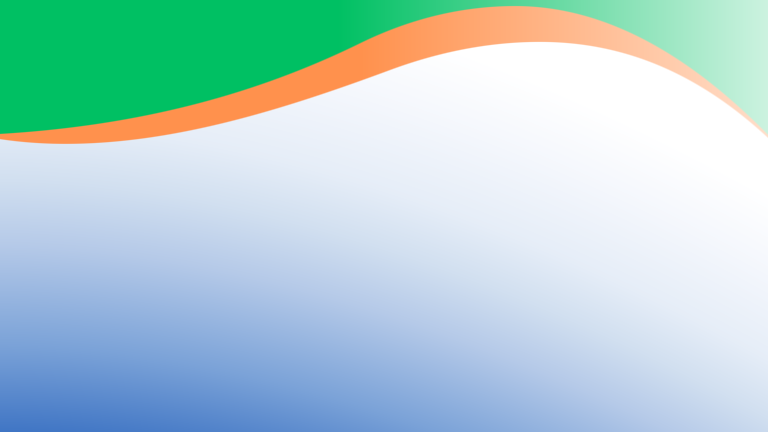
Write a Shadertoy shader that draws this background.

```glsl
// Green and orange waves sweeping over a soft blue-to-white gradient backdrop.

// Flat wave colours, and where they start fading to white
const vec3 GREEN = vec3(0.0, 0.753, 0.388);
const vec3 ORANGE = vec3(1.0, 0.569, 0.302);
const float GREEN_FADE_START = 0.44;
const float ORANGE_FADE_START = 0.47;
const float GREEN_FADE = 0.80;
const float ORANGE_FADE = 0.70;

// Backdrop: how strongly the bands bend down towards the right
const float BEND = 0.55;
const float BEND_POWER = 1.8;

// Backdrop ramp: colour in rgb, height of the stop in a
const int STOPS = 7;
const vec4 RAMP[STOPS] = vec4[](
    vec4(0.25, 0.46, 0.77, 0.00),
    vec4(0.48, 0.635, 0.845, 0.20),
    vec4(0.71, 0.79, 0.91, 0.433),
    vec4(0.82, 0.875, 0.94, 0.583),
    vec4(0.90, 0.93, 0.97, 0.72),
    vec4(0.96, 0.97, 0.99, 0.93),
    vec4(1.0, 1.0, 1.0, 1.10));

// Wave knots: x, y, slope
const int KNOTS = 5;
const vec3 UPPER_EDGE[KNOTS] = vec3[](
    vec3(0.0, 0.690, 0.107), vec3(0.469, 0.900, 0.871),
    vec3(0.671, 0.986, 0.0), vec3(1.0, 0.688, -1.81),
    vec3(1.1, 0.507, -1.81));
const vec3 LOWER_EDGE[KNOTS] = vec3[](
    vec3(0.0, 0.678, -0.267), vec3(0.085, 0.667, 0.0),
    vec3(0.508, 0.838, 0.658), vec3(0.703, 0.903, 0.0),
    vec3(1.0, 0.681, -1.65));

// Cubic Hermite segment between two knots
float hermite(vec3 a, vec3 b, float x) {
    float width = b.x - a.x;
    float t = clamp((x - a.x) / width, 0.0, 1.0);
    float s = 1.0 - t;
    return mix(a.y, b.y, t * t * (3.0 - 2.0 * t))
         + width * t * s * (a.z * s - b.z * t);
}

float edgeHeight(vec3 knots[KNOTS], float x) {
    float height = knots[0].y;
    for (int i = 0; i < KNOTS - 1; i++) {
        if (x >= knots[i].x) height = hermite(knots[i], knots[i + 1], x);
    }
    return height;
}

// Smooth coverage of the area above an edge
float above(float d) {
    float pixel = max(fwidth(d), 1e-5);
    return smoothstep(-0.75, 0.75, d / pixel);
}

vec3 backdrop(vec2 uv) {
    float level = uv.y + BEND * pow(uv.x, BEND_POWER);
    vec3 color = RAMP[0].rgb;
    for (int i = 1; i < STOPS; i++) {
        float t = (level - RAMP[i - 1].a) / (RAMP[i].a - RAMP[i - 1].a);
        color = mix(color, RAMP[i].rgb, clamp(t, 0.0, 1.0));
    }
    return color;
}

vec3 fadeToWhite(vec3 color, float start, float amount, float x) {
    float t = clamp((x - start) / (1.0 - start), 0.0, 1.0);
    return mix(color, vec3(1.0), amount * t);
}

void mainImage(out vec4 fragColor, in vec2 fragCoord) {
    vec2 uv = fragCoord / iResolution.xy;
    vec3 color = backdrop(uv);

    // Orange ribbon, then the green field over it
    vec3 orange = fadeToWhite(ORANGE, ORANGE_FADE_START, ORANGE_FADE, uv.x);
    vec3 green = fadeToWhite(GREEN, GREEN_FADE_START, GREEN_FADE, uv.x);
    color = mix(color, orange, above(uv.y - edgeHeight(LOWER_EDGE, uv.x)));
    color = mix(color, green, above(uv.y - edgeHeight(UPPER_EDGE, uv.x)));

    fragColor = vec4(color, 1.0);
}
```
